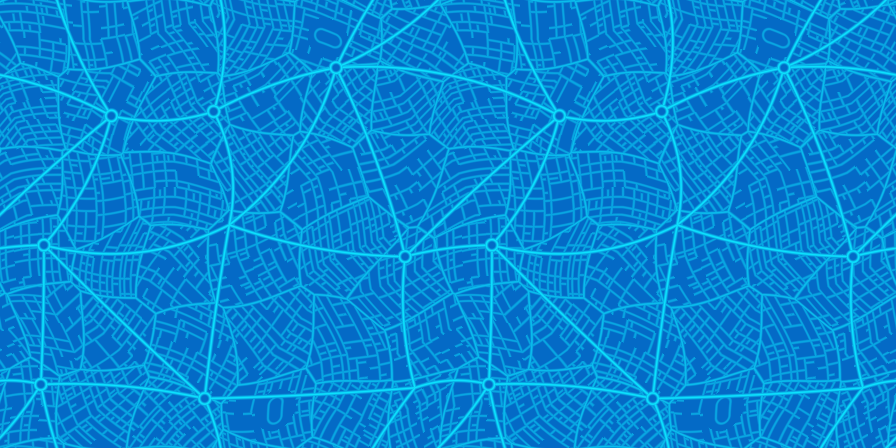
A Shadertoy shader for this pattern:

```glsl
// Seamless city street map: bright bowed avenues join the nodes of a jittered
// lattice with ring junctions, over Voronoi districts that each hold their own
// rotated, kinked street grid with gaps. The map repeats every canvas height.

#define LAND vec3(0.017, 0.415, 0.775)
#define ROAD vec3(0.05, 0.90, 1.0)
#define NODES 3.0            // avenue nodes per tile side
#define DISTRICTS 6.0        // districts per tile side
#define BLOCK vec2(0.031, 0.0185)
#define AVENUE_WIDTH 0.0060
#define COLLECTOR_WIDTH 0.0034
#define STREET_WIDTH 0.0024
#define RING_RADIUS 0.0125
#define PARK_SHARE 0.08
#define SOFTNESS 0.0035      // edge half-width in canvas heights

const float TAU = 6.2831853;

// Integer hash: three values in 0..1
vec3 hash(float a, float b, float c) {
    uvec3 v = uvec3(ivec3(round(vec3(a, b, c))));
    v = v * 1664525u + 1013904223u;
    v.x += v.y * v.z; v.y += v.z * v.x; v.z += v.x * v.y;
    v ^= v >> 16u;
    v.x += v.y * v.z; v.y += v.z * v.x; v.z += v.x * v.y;
    return vec3(v >> 16u) / 65536.0;
}

mat2 rotation(float a) { return mat2(cos(a), sin(a), -sin(a), cos(a)); }

// Soft coverage of a line of the given width at distance d
float stroke(float d, float width) {
    float e = max(SOFTNESS, 0.75 / iResolution.y);
    return smoothstep(-e, e, 0.5 * width - d) - smoothstep(-e, e, -0.5 * width - d);
}

// Jittered point of a wrapping lattice with n cells per tile
vec2 latticePoint(vec2 cell, float n, float salt) {
    vec2 id = mod(cell, n);
    return (cell + 0.5 + 0.62 * (hash(id.x, id.y, salt).xy - 0.5)) / n;
}

// Distance to a shallow parabolic arc from a to b
float arcDistance(vec2 p, vec2 a, vec2 b, float bow) {
    float len = length(b - a);
    vec2 dir = (b - a) / len, r = p - a;
    float x = dot(r, dir), h = clamp(x / len, 0.0, 1.0);
    float slope = 4.0 * bow * (1.0 - 2.0 * h);
    float side = dot(r, vec2(-dir.y, dir.x)) - 4.0 * bow * len * h * (1.0 - h);
    return length(vec2(x - h * len, side * inversesqrt(1.0 + slope * slope)));
}

// x: distance to the avenues, y: distance to the nearest ring centre
vec2 avenues(vec2 p) {
    vec2 d = vec2(1.0);
    for (int j = -1; j <= 1; j++)
    for (int i = -1; i <= 1; i++) {
        vec2 cell = floor(p * NODES) + vec2(i, j), id = mod(cell, NODES);
        vec2 a = latticePoint(cell, NODES, 7.0);
        vec2 east = latticePoint(cell + vec2(1, 0), NODES, 7.0);
        vec2 north = latticePoint(cell + vec2(0, 1), NODES, 7.0);
        vec2 far = latticePoint(cell + 1.0, NODES, 7.0);
        vec3 bow = 0.2 * (hash(id.x, id.y, 21.0) - 0.5);
        vec3 pick = hash(id.x, id.y, 33.0);
        d.x = min(d.x, arcDistance(p, a, east, bow.x));
        d.x = min(d.x, arcDistance(p, a, north, bow.y));
        if (pick.x < 0.3) d.x = min(d.x, arcDistance(p, a, far, bow.z));
        else if (pick.x < 0.6) d.x = min(d.x, arcDistance(p, east, north, bow.z));
        if (pick.y < 0.8) d.y = min(d.y, length(p - a));
    }
    return d;
}

// Nearest jittered line: x = line index, y = signed offset, z = interval index
vec3 nearestLine(float x, float group, float seed) {
    float k = round(x);
    float offset = x - k - 0.4 * (hash(k, group, seed).x - 0.5);
    return vec3(k, offset, offset < 0.0 ? k - 1.0 : k);
}

// Distance to the small streets of one district
float streets(vec2 q, float seed) {
    vec3 style = hash(seed, 5.0, 1.0), shape = hash(seed, 9.0, 2.0);
    q = rotation(style.y * TAU) * q;
    if (style.x < PARK_SHARE && length(q) < 0.045) {   // park with an oval track
        q.x -= clamp(q.x, -0.014, 0.014);
        return abs(length(q) - 0.015);
    }
    q.y += 0.8 * (shape.x - 0.5) * abs(q.x - 0.04 * (shape.y - 0.5));
    vec2 size = BLOCK * (0.78 + 0.4 * vec2(shape.z, style.z)), g = q / size;
    float gap = 0.14 + 0.22 * shape.y;

    vec3 row = nearestLine(g.y, 50.0, seed);
    vec3 above = nearestLine(g.x, floor(row.x / 3.0), seed + 100.0);
    vec3 cross = nearestLine(g.x, floor(row.z / 3.0), seed + 100.0);
    float d = 1.0;
    if (hash(floor(above.z / 2.0), row.x, seed + 200.0).x > gap) d = abs(row.y) * size.y;
    if (hash(cross.x, row.z, seed + 300.0).x > gap) d = min(d, abs(cross.y) * size.x);

    // Dead-end lanes that branch off the row below
    float rise = row.y < 0.0 ? row.y + 1.0 : row.y;
    vec2 lane = vec2(abs(g.x - cross.z - 0.5) * size.x, (rise - 0.6) * size.y);
    bool served = hash(floor(cross.z / 2.0), row.z, seed + 200.0).x > gap;
    if (served && hash(cross.z, row.z, seed + 400.0).x < 0.25) d = min(d, max(lane.x, lane.y));
    return d;
}

// x: distance to the small streets, y: distance to the district border
vec2 districts(vec2 p) {
    vec2 base = floor(p * DISTRICTS), home = base, site = vec2(9.0);
    for (int n = 0; n < 25; n++) {
        vec2 cell = base + vec2(n % 5 - 2, n / 5 - 2);
        vec2 s = latticePoint(cell, DISTRICTS, 11.0);
        if (length(s - p) < length(site - p)) { site = s; home = cell; }
    }
    float border = 1.0;
    for (int n = 0; n < 25; n++) {
        if (n == 12) continue;
        vec2 s = latticePoint(home + vec2(n % 5 - 2, n / 5 - 2), DISTRICTS, 11.0);
        border = min(border, dot(0.5 * (site + s) - p, normalize(s - site)));
    }
    vec2 id = mod(home, DISTRICTS);
    return vec2(streets(p - site, id.x + DISTRICTS * id.y), border);
}

void mainImage(out vec4 fragColor, in vec2 fragCoord) {
    vec2 p = fragCoord / iResolution.y;
    vec2 bent = p + 0.010 * sin(TAU * (3.0 * p.yx + vec2(0.1, 0.6)));
    vec2 local = districts(bent), main = avenues(p);
    float ink = max(stroke(local.x, STREET_WIDTH), stroke(local.y, COLLECTOR_WIDTH));
    ink = max(ink, stroke(main.x, AVENUE_WIDTH));
    // Ring junctions with an empty centre
    ink *= smoothstep(-SOFTNESS, SOFTNESS, main.y - RING_RADIUS);
    ink = max(ink, stroke(abs(main.y - RING_RADIUS), AVENUE_WIDTH));
    fragColor = vec4(mix(LAND, ROAD, ink), 1.0);
}
```
